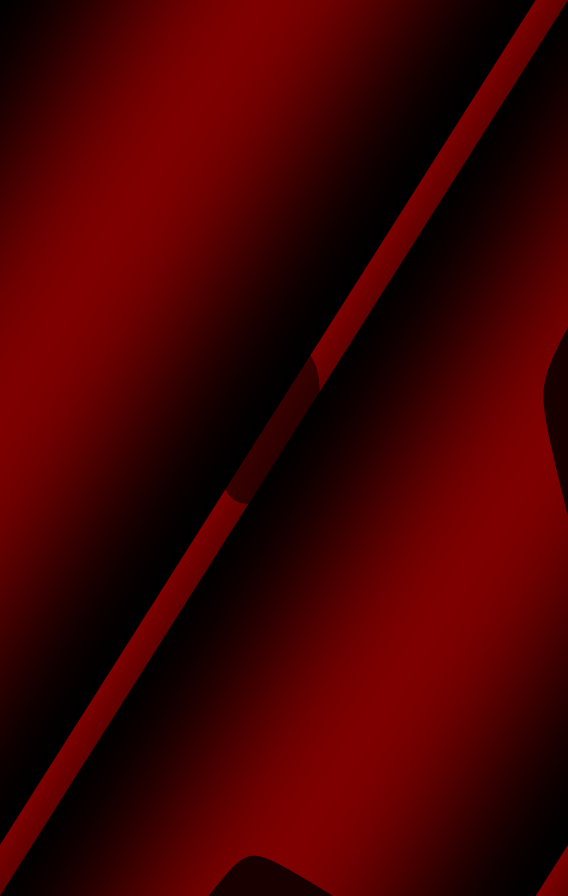
This background is drawn by a WebGL 1 fragment shader. Its source:

```glsl
precision highp float;
// Soft diagonal red bands crossed by a thin bright stripe, with dark rounded shadows.

uniform vec2 u_resolution;

const vec3 RED = vec3(1.0, 0.0, 0.0);
const float TAU = 6.2831853;

// Diagonal bands, measured as a share of one repeat
const float BAND_PEAK = 0.495;
const float BAND_DARKEST = 0.96;

// Thin stripe
const float STRIPE_CENTER = 0.9715;
const float STRIPE_HALF = 0.0285;
const float STRIPE_LEFT = 0.49;
const float STRIPE_RIGHT = 0.37;

// Shaded length of the stripe: end position, slant and bulge of each end
const vec3 SHADE_TOP = vec3(0.093, -0.0143, -0.0044);
const vec3 SHADE_BOTTOM = vec3(-0.0788, 0.0, 0.0052);
const float SHADE_STRENGTH = 0.45;

// Edge bumps: center, height, skew, steepness; rounding kept apart
const vec4 BUMP_RIGHT = vec4(0.5703, 0.0395, -0.15, 0.41);
const vec4 BUMP_BOTTOM = vec4(0.276, 0.0632, 0.36, 1.0);
const float ROUND_RIGHT = 0.013;
const float ROUND_BOTTOM = 0.0195;
const float BUMP_STRENGTH = 0.2;

// Antialiased coverage of the region where d is negative
float cover(float d, float pixel) {
  return clamp(0.5 - d / pixel, 0.0, 1.0);
}

// Curve of one end across the stripe
float endCurve(vec3 k, float across) {
  return k.x + k.y * across + k.z * across * across;
}

// Depth outside a skewed hyperbolic bump; negative is inside
float bump(float along, float depth, vec4 shape, float rounding) {
  float e = along - shape.x;
  float reach = shape.y + shape.z * e - length(vec2(shape.w * e, rounding));
  return depth - reach;
}

void main() {
  vec2 uv = gl_FragCoord.xy / u_resolution;
  vec2 p = gl_FragCoord.xy / u_resolution.y;
  float aspect = u_resolution.x / u_resolution.y;
  float pixel = 1.0 / u_resolution.y;

  // Coordinates across and along the rising diagonal
  float across = uv.x + 1.0 - uv.y;
  float acrossPixel = length(1.0 / u_resolution);
  float along = dot(p - 0.5 * vec2(aspect, 1.0), normalize(u_resolution));

  // Smooth repeating bands
  float wave = 0.5 - 0.5 * cos(TAU * (across - BAND_DARKEST));
  float light = BAND_PEAK * wave;

  // Dark bumps entering from the right and lower edges
  float right = bump(p.y, aspect - p.x, BUMP_RIGHT, ROUND_RIGHT);
  float bottom = bump(p.x, p.y, BUMP_BOTTOM, ROUND_BOTTOM);
  float bumps = cover(min(right, bottom), pixel);
  light *= mix(1.0, BUMP_STRENGTH, bumps);

  // Stripe with a gentle falloff across its width
  float offset = fract(across - STRIPE_CENTER + 0.5) - 0.5;
  float side = clamp(offset / STRIPE_HALF, -1.0, 1.0);
  float stripe = mix(STRIPE_LEFT, STRIPE_RIGHT, 0.5 + 0.5 * side);

  // Rounded shaded length near the middle of the stripe
  float above = along - endCurve(SHADE_TOP, side);
  float below = endCurve(SHADE_BOTTOM, side) - along;
  stripe *= mix(1.0, SHADE_STRENGTH, cover(max(above, below), pixel));
  light = mix(light, stripe, cover(abs(offset) - STRIPE_HALF, acrossPixel));

  gl_FragColor = vec4(RED * light, 1.0);
}
```
